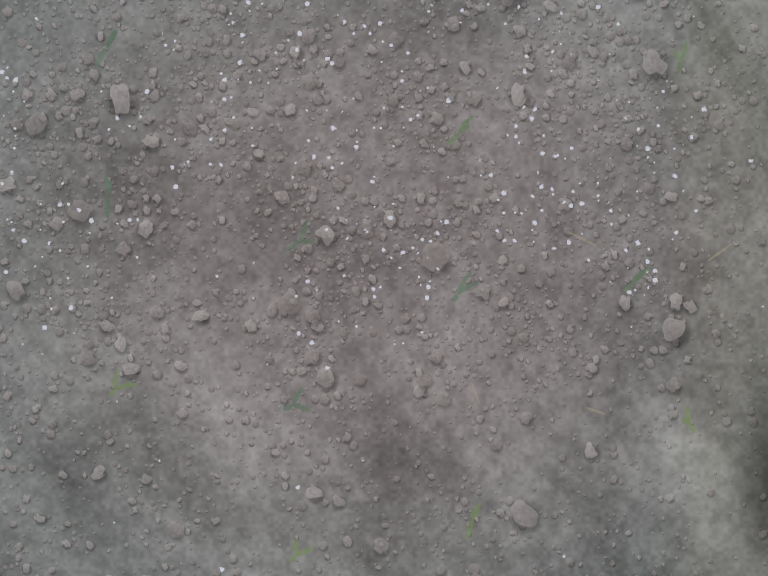
A WebGL 1 fragment shader for this texture:

```glsl
precision highp float;
// Dry crumbly field soil with stones, pale specks, straw and small seedlings.
uniform vec2 u_resolution;

float hash(vec2 p) {
  vec3 q = fract(p.xyx * 0.1031);
  q += dot(q, q.yzx + 33.33);
  return fract((q.x + q.y) * q.z);
}

vec2 hash2(vec2 p) { return vec2(hash(p), hash(p + 71.7)); }

float noise(vec2 p) {
  vec2 i = floor(p), f = fract(p);
  f = f * f * (3.0 - 2.0 * f);
  return mix(mix(hash(i), hash(i + vec2(1, 0)), f.x),
             mix(hash(i + vec2(0, 1)), hash(i + vec2(1, 1)), f.x), f.y);
}

float fbm(vec2 p) {
  float sum = 0.0, gain = 0.5;
  for (int i = 0; i < 4; i++) {
    sum += gain * noise(p);
    p = p * 2.03 + 19.1;
    gain *= 0.5;
  }
  return sum / 0.9375;
}

vec2 rotate(vec2 p, float a) {
  float c = cos(a), s = sin(a);
  return vec2(c * p.x + s * p.y, c * p.y - s * p.x);
}

// Crumbs gather in clumps along upright furrows and thin out low down and at the right.
float crumbDensity(vec2 p) {
  float upper = smoothstep(0.2, 0.6, p.y + 0.25 * (noise(p * 4.0) - 0.5));
  float right = smoothstep(1.12, 1.28, p.x);
  float furrow = noise(vec2(p.x * 11.0, p.y * 2.5) + 8.0);
  float clump = smoothstep(0.25, 0.75, noise(p * 13.0 + 4.0));
  return mix(0.35, 1.0, upper) * (1.0 - 0.6 * right) * (0.2 + 0.8 * furrow + 0.7 * clump);
}

// One scattered layer of lumpy stones, lit from above with a soft shadow below.
vec3 addStones(vec3 ground, vec2 p, float cells, float share, float size, float relief, float seed) {
  vec2 q = p * cells, base = floor(q);
  float blur = 0.002 * cells;
  for (int j = -1; j <= 1; j++) {
    for (int i = -1; i <= 1; i++) {
      vec2 cell = base + vec2(i, j);
      vec2 rnd = hash2(cell + seed), kind = hash2(cell + seed + 31.3);
      if (kind.x > share * crumbDensity((cell + 0.5) / cells)) continue;
      float r = size * mix(0.5, 1.0, kind.y * kind.y);
      vec2 d = q - cell - 0.1 - 0.8 * rnd;
      vec2 e = rotate(d, 6.28 * rnd.x) * vec2(1.0, 1.0 + 0.4 * rnd.y);
      e += 0.6 * r * (vec2(noise(e / r * 1.4 + rnd * 40.0), noise(e / r * 1.4 + rnd * 60.0)) - 0.5);
      vec2 a = pow(abs(e) + 0.0001, vec2(2.5));
      float dist = pow(a.x + a.y, 0.4);
      float shadow = 1.0 - smoothstep(0.7 * r, 1.45 * r, length(d + vec2(-0.15, 0.35) * r));
      float mask = 1.0 - smoothstep(r - blur, r + blur, dist);
      float light = dot(d / r, vec2(-0.25, 0.75));
      float tone = 0.10 * (rnd.y - 0.4) + 0.06 * light + 0.07 * (noise(e / r * 3.0 + 9.0) - 0.5);
      vec3 stone = mix(ground, vec3(0.56, 0.535, 0.53), 0.65) + relief * tone;
      ground *= 1.0 - 0.24 * relief * shadow;
      ground = mix(ground, stone, mask * 0.92);
    }
  }
  return ground;
}

// Tiny pale grains in loose clusters.
vec3 addSpecks(vec3 col, vec2 p, float cells, float seed) {
  vec2 q = p * cells, cell = floor(q);
  vec2 rnd = hash2(cell + seed), kind = hash2(cell + seed + 52.0);
  float upper = smoothstep(0.3, 0.55, p.y) * (1.0 - smoothstep(1.1, 1.25, p.x));
  float share = (0.01 + 0.22 * upper) * smoothstep(0.4, 0.8, noise(cell / cells * 10.0 + seed));
  float r = mix(0.0012, 0.0042, kind.y * kind.y);
  vec2 d = (q - cell - 0.2 - 0.6 * rnd) / cells;
  float dist = length(d) + 0.003 * (noise(p * 260.0) - 0.5);
  float mask = (1.0 - smoothstep(r - 0.0015, r + 0.0018, dist)) * step(kind.x, share);
  return mix(col, vec3(0.80, 0.81, 0.86), mask * 0.9);
}

// Lens-shaped blade from the origin along +x, with pointed ends.
float blade(vec2 p, float len, float width) {
  float t = clamp(p.x / len, 0.0, 1.0);
  float edge = length(p - vec2(t * len, 0.0)) - width * sqrt(t * (1.0 - t)) * 2.0;
  return 1.0 - smoothstep(-0.002, 0.002, edge);
}

vec3 addSeedlings(vec3 col, vec2 p) {
  for (int i = 0; i < 12; i++) {
    float n = float(i);
    vec2 rnd = hash2(vec2(n * 7.3, 3.0)), kind = hash2(vec2(n * 5.1, 12.0));
    vec2 d = p - fract(vec2(0.07, 0.31) + n * vec2(0.7549, 0.5698) + 0.12 * rnd) * vec2(1.25, 0.98);
    vec3 green = mix(vec3(0.37, 0.45, 0.38), vec3(0.47, 0.54, 0.36), kind.x * kind.x);
    for (int k = 0; k < 3; k++) {
      float fk = float(k);
      float turn = 1.3 + 1.2 * (rnd.x - 0.5) + fk * (2.4 + 1.2 * rnd.y);
      float len = mix(0.012, 0.045, hash(vec2(n * 3.7, fk * 9.0 + 40.0)));
      vec2 leaf = rotate(d, turn);
      leaf.y += 5.0 * (kind.y - 0.5) * leaf.x * leaf.x / 0.3;
      col = mix(col, green + 0.05 * (noise(p * 90.0) - 0.5), 0.7 * blade(leaf, len, 0.0045));
    }
  }
  return col;
}

vec3 addStraw(vec3 col, vec2 p) {
  for (int i = 0; i < 4; i++) {
    vec2 rnd = hash2(vec2(float(i), 88.0));
    vec2 d = rotate(p - vec2(0.8 + 0.45 * rnd.x, 0.1 + 0.5 * rnd.y), 5.0 + 2.0 * rnd.x);
    col = mix(col, vec3(0.62, 0.57, 0.50), 0.65 * blade(d, 0.025 + 0.03 * rnd.y, 0.002));
  }
  return col;
}

vec3 soil(vec2 p) {
  float centre = 1.0 - smoothstep(0.15, 0.75, length((p - vec2(0.66, 0.55)) * vec2(0.9, 1.0)));
  vec3 col = mix(vec3(0.437, 0.447, 0.442), vec3(0.472, 0.445, 0.445), centre);
  float bare = max(1.0 - smoothstep(0.3, 0.5, p.y), smoothstep(1.1, 1.25, p.x));
  float smear = fbm(rotate(p, -0.95) * vec2(4.0, 11.0) + 3.0) - 0.5;
  col += smear * 0.17 * bare + 0.17 * (fbm(p * 5.0) - 0.5);
  col += 0.05 * smoothstep(0.45, 1.0, p.y) * (1.0 - 0.5 * centre);
  col += vec3(0.025, 0.018, 0.005) * smoothstep(1.12, 1.25, p.x);
  return col + 0.14 * (fbm(p * 50.0) - 0.5) + 0.06 * (noise(p * 150.0) - 0.5);
}

void main() {
  vec2 p = gl_FragCoord.xy / u_resolution.y;
  vec3 col = soil(p);
  col = addStones(col, p, 88.0, 0.55, 0.38, 0.9, 11.0);
  col = addStones(col, p, 50.0, 0.40, 0.40, 1.0, 140.0);
  col = addStones(col, p, 27.0, 0.26, 0.38, 1.0, 270.0);
  col = addStones(col, p, 13.0, 0.20, 0.32, 1.0, 390.0);
  col = addSpecks(addSpecks(col, p, 38.0, 5.0), p, 61.0, 23.0);
  col = addStraw(addSeedlings(col, p), p);
  col *= 1.0 - 0.4 * (1.0 - smoothstep(0.0, 0.13, length((p - vec2(1.36, 0.17)) * vec2(1.0, 0.5))));
  gl_FragColor = vec4(col, 1.0);
}
```
